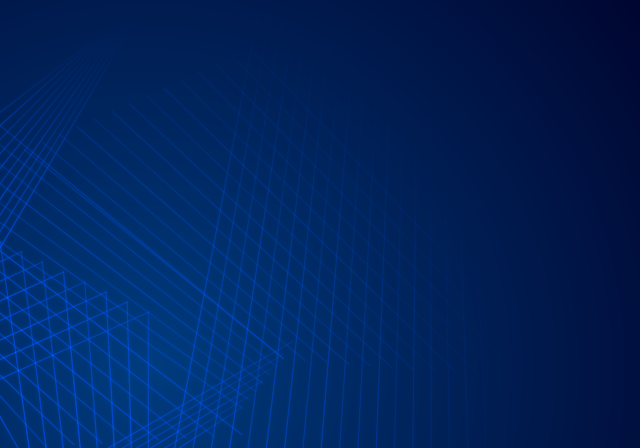
Give the GLSL for this background, as a WebGL 1 fragment shader.

```glsl
precision highp float;
// Deep blue glow crossed by fans of fine luminous lines, densest at the lower left.
uniform vec2 u_resolution;

const int MAX_LINES = 20;
const vec3 GLOW_BLUE = vec3(0.0, 0.235, 0.495);
const vec3 NIGHT_BLUE = vec3(0.0, 0.025, 0.195);
const vec3 LINE_BLUE = vec3(0.0, 0.33, 1.0);

// Soft stroke from a to b; strength holds the brightness at each end.
float stroke(vec2 p, vec2 a, vec2 b, vec2 strength, float width) {
  vec2 ab = b - a;
  float t = clamp(dot(p - a, ab) / dot(ab, ab), 0.0, 1.0);
  float d = length(p - a - ab * t);
  float core = 1.0 - smoothstep(0.0, width, d);
  float halo = 0.12 * exp(-d * d / (width * width * 4.0));
  return (core + halo) * mix(strength.x, strength.y, t);
}

// Evenly spread strokes between the edges a0-b0 and a1-b1.
float fan(vec2 p, vec2 a0, vec2 a1, vec2 b0, vec2 b1, float count, vec2 strength, float width) {
  float sum = 0.0;
  for (int i = 0; i < MAX_LINES; i++) {
    float k = float(i);
    if (k >= count) break;
    float s = k / (count - 1.0);
    float accent = 0.82 + 0.18 * sin(k * 2.4 + 1.0);
    sum += accent * stroke(p, mix(a0, a1, s), mix(b0, b1, s), strength, width);
  }
  return sum;
}

void main() {
  // Units of canvas height
  vec2 p = gl_FragCoord.xy / u_resolution.y;
  float width = max(0.0026, 1.1 / u_resolution.y);

  // Broad radial glow
  float reach = length(p - vec2(0.33, 0.18)) / 1.34;
  vec3 color = mix(GLOW_BLUE, NIGHT_BLUE, clamp(reach, 0.0, 1.0));

  // Tall upright fan
  float lines = fan(p, vec2(0.39, 0.0), vec2(1.126, 0.0),
    vec2(0.582, 1.0), vec2(1.067, 1.0), 19.0, vec2(0.75, 0.25), width);
  // Long falling diagonals
  lines += fan(p, vec2(0.056, 0.665), vec2(0.56, 0.89),
    vec2(0.632, 0.20), vec2(1.264, 0.145), 14.0, vec2(0.38, 0.42), width);
  lines += fan(p, vec2(0.0, 0.72), vec2(0.0, 0.46),
    vec2(0.632, 0.20), vec2(0.539, 0.09), 7.0, vec2(0.5, 0.35), width);
  // Upper left sheaf
  lines += fan(p, vec2(0.0, 0.446), vec2(-0.037, 0.72),
    vec2(0.307, 0.967), vec2(0.204, 0.907), 10.0, vec2(0.95, 0.1), width);
  // Rising strands at the bottom
  lines += fan(p, vec2(0.242, 0.0), vec2(0.40, 0.0),
    vec2(0.654, 0.238), vec2(0.539, 0.09), 6.0, vec2(0.65, 0.25), width);

  // Peaked lattice at the lower left
  vec2 firstPeak = vec2(0.0, 0.46);
  vec2 lastPeak = vec2(0.331, 0.303);
  lines += fan(p, firstPeak, lastPeak,
    vec2(0.065, 0.0), vec2(0.331, 0.0), 8.0, vec2(0.55, 0.95), width);
  lines += fan(p, firstPeak, lastPeak,
    vec2(-0.02, 0.45), vec2(-0.02, 0.145), 8.0, vec2(0.5, 1.0), width);
  lines += fan(p, vec2(0.0, 0.44), vec2(0.0, 0.07),
    vec2(0.54, 0.03), vec2(0.04, 0.0), 9.0, vec2(0.8, 0.5), width);

  // Lines fade away from the lower left, and crossings brighten
  float fade = 1.0 - smoothstep(0.1, 1.08, length(p - vec2(0.15, 0.1)));
  float light = lines * fade;
  color = mix(color, LINE_BLUE, 1.0 - exp(-1.15 * light));
  color += vec3(0.02, 0.16, 0.0) * smoothstep(1.1, 2.2, light);
  gl_FragColor = vec4(color, 1.0);
}
```
